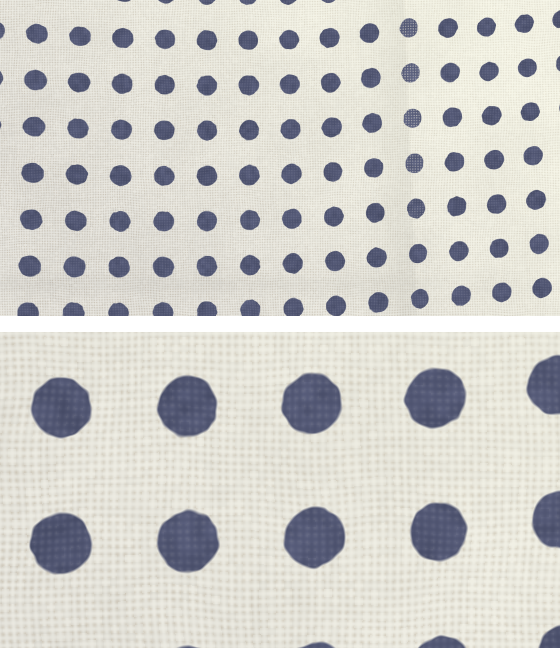
Top: the whole. Bottom: its middle third, enlarged.
This pattern is drawn by a Shadertoy shader. Its source:

```glsl
// Navy polka dots printed on a slightly warped, creased cream linen cloth.

// All lengths are fractions of the canvas height.
const vec2  DOT_ORIGIN   = vec2(0.655, 0.873);   // centre of dot (0, 0)
const vec2  DOT_PITCH    = vec2(0.1315, 0.1431);
const float ROW_SPREAD   = 0.00116;  // pitch gained per row downwards
const float COLUMN_SQUASH = 0.00074; // columns close up to the right
const float DOT_RADIUS   = 0.0316;
const float EDGE_BLUR    = 0.0018;
const float EDGE_RAGGED  = 0.0016;
const float CREASE_COLUMN = 5.0;
const float THREADS      = 122.0;    // threads per canvas height
const float THREAD_WOBBLE = 0.9;

const vec3 LINEN_LIGHT = vec3(0.945, 0.943, 0.902);
const vec3 LINEN_SHADE = vec3(0.835, 0.832, 0.795);
const vec3 LINEN_GAP   = vec3(0.765, 0.715, 0.625);
const vec3 INK_DARK    = vec3(0.275, 0.295, 0.400);
const vec3 INK_LIGHT   = vec3(0.365, 0.385, 0.505);

float hash(vec2 p) {
    return fract(sin(dot(p, vec2(127.1, 311.7))) * 43758.5453);
}

float noise(vec2 p) {
    vec2 i = floor(p), f = fract(p);
    f = f * f * (3.0 - 2.0 * f);
    return mix(mix(hash(i), hash(i + vec2(1, 0)), f.x),
               mix(hash(i + vec2(0, 1)), hash(i + vec2(1, 1)), f.x), f.y);
}

// Canvas position of a grid coordinate (column to the right, row downwards).
vec2 gridToCanvas(vec2 g) {
    float fromCrease = g.x - CREASE_COLUMN;
    float x = g.x * (DOT_PITCH.x + ROW_SPREAD * g.y) - COLUMN_SQUASH * g.x * g.x;
    float tilt = 0.00125 - 0.00083 * g.y;
    float bow = -0.00097 + 0.000046 * g.y;
    float lift = (0.0208 - 0.0028 * g.y) * exp(-0.6 * fromCrease * fromCrease);
    float drop = DOT_PITCH.y * g.y + g.x * (tilt + bow * g.x) - lift;
    return DOT_ORIGIN + vec2(x, -drop);
}

// Inverse of gridToCanvas by fixed-point steps.
vec2 canvasToGrid(vec2 p) {
    vec2 g = vec2(0.0);
    for (int i = 0; i < 7; i++)
        g += (p - gridToCanvas(g)) / (DOT_PITCH * vec2(1.0, -1.0));
    return g;
}

// x: thread relief from 0 to 1, y: open gaps between the threads.
vec2 weave(vec2 p) {
    vec2 wobble = vec2(noise(p * 13.0), noise(p * 13.0 + 40.0));
    vec2 t = p * THREADS + THREAD_WOBBLE * wobble;
    vec2 id = floor(t);
    vec2 groove = 0.5 + 0.5 * cos(6.2832 * t);
    vec2 strength = vec2(hash(vec2(id.x, floor(id.y / 7.0))),
                         hash(vec2(floor(id.x / 7.0), id.y + 90.0)));
    float relief = dot(groove, 0.25 + 0.5 * strength) * 0.6 + 0.3 * hash(id);
    float gap = groove.x * groove.y * (0.35 + 0.65 * hash(id + 17.0));
    return vec2(relief, gap);
}

vec3 linen(vec2 p, vec2 g, vec2 threads) {
    float aspect = iResolution.x / iResolution.y;
    // The weave is washed out by the light towards the upper right.
    float glare = smoothstep(0.2, 1.5, p.x / aspect + 0.6 * p.y);
    float contrast = mix(1.0, 0.55, glare);
    float shade = threads.x * 0.75 * contrast + 0.2 * (noise(p * 9.0) - 0.5);
    vec3 color = mix(LINEN_LIGHT, LINEN_SHADE, clamp(shade, 0.0, 1.0));
    color = mix(color, LINEN_GAP, threads.y * 0.5 * contrast);
    // Broad light, with faint folds along one column and near the bottom.
    color *= mix(vec3(0.965, 0.96, 0.975), vec3(1.025, 1.025, 1.01), glare);
    float fold = g.x - CREASE_COLUMN + 0.15;
    color *= 1.0 - 0.035 * smoothstep(-1.2, 0.0, fold) * (1.0 - smoothstep(0.0, 0.12, fold));
    color *= 1.0 - 0.025 * exp(-pow((p.y - 0.1) * 32.0, 2.0)) * (1.0 - glare);
    return color;
}

void mainImage(out vec4 fragColor, in vec2 fragCoord) {
    vec2 p = fragCoord / iResolution.y;
    vec2 g = canvasToGrid(p);
    vec2 id = round(g);
    vec2 threads = weave(p);
    vec3 color = linen(p, g, threads);

    // Dot outline: wider at the left, pinched on the crease.
    float onCrease = 1.0 - step(0.5, abs(id.x - CREASE_COLUMN));
    float worn = onCrease * (1.0 - smoothstep(2.5, 5.0, id.y));
    vec2 stretch = vec2(1.0 + 0.03 * max(-id.x, 0.0) - 0.08 * onCrease,
                        0.98 + 0.008 * id.y);
    stretch *= 1.0 - 0.006 * max(id.x, 0.0);
    vec2 d = p - gridToCanvas(id);
    d.y -= d.x * 0.012 * id.x;
    float radius = DOT_RADIUS * (0.98 + 0.04 * hash(id + 5.0));
    float ragged = EDGE_RAGGED * (noise(p * THREADS * 0.8) - 0.5) * 2.0;
    float edge = length(d / stretch) - radius + ragged;
    float blur = max(EDGE_BLUR, 0.75 / iResolution.y);
    float ink = 1.0 - smoothstep(-blur, blur, edge);

    // Ink: mottled by the threads, thin where the crease is worn.
    float mottle = 0.55 * noise(p * 70.0) + 0.45 * threads.x + 0.2 * (hash(id) - 0.5);
    vec3 inkColor = mix(INK_DARK, INK_LIGHT, clamp(mottle, 0.0, 1.0));
    inkColor += 0.04 * worn;
    ink *= 1.0 - threads.y * mix(0.1, 0.65, worn);

    fragColor = vec4(mix(color, inkColor, ink), 1.0);
}
```
